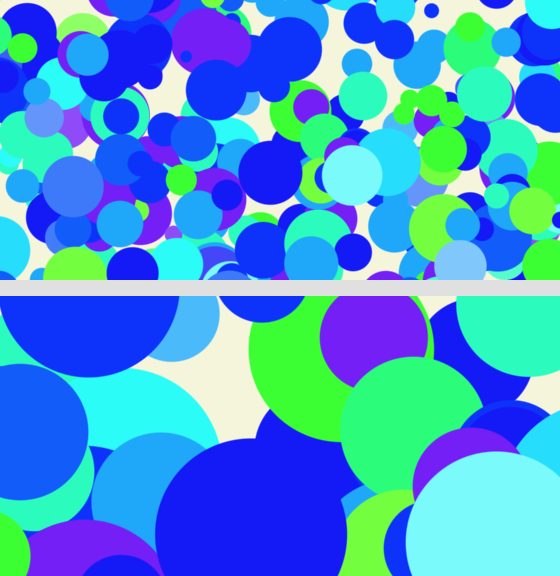
Top: the whole. Bottom: its middle third, enlarged.
A WebGL 2 fragment shader for this pattern:

```glsl
#version 300 es
precision highp float;
// Crowded, overlapping flat discs in blues, greens and aquas on a cream ground.

uniform vec2 u_resolution;
out vec4 outColor;

// Layout, in units of the canvas height
const int DISC_COUNT = 255;
const float MARGIN = 0.1;
const float RADIUS_MIN = 0.042;
const float RADIUS_MAX = 0.125;
const float SMALL_CHANCE = 0.08;
const float SMALL_SCALE = 0.4;

// Cumulative colour family shares
const float BLUE_END = 0.465;
const float SKY_END = 0.69;
const float GREEN_END = 0.83;
const float AQUA_END = 0.925;

// Purple is commoner in the lower layers
const float PURPLE_BOTTOM = 0.34;
const float PURPLE_TOP = 0.1;
const float TINT_CHANCE = 0.1;
const float TINT_AMOUNT = 0.2;
const float GOLDEN_STEP = 0.618034;

const vec3 CREAM = vec3(0.96, 0.96, 0.86);
const vec3 COBALT = vec3(0.05, 0.20, 0.98);
const vec3 ULTRAMARINE = vec3(0.08, 0.10, 0.96);
const vec3 PURPLE = vec3(0.45, 0.12, 0.96);
const vec3 AZURE = vec3(0.12, 0.66, 0.98);
const vec3 ROYAL = vec3(0.07, 0.36, 0.98);
const vec3 CORNFLOWER = vec3(0.24, 0.48, 0.98);
const vec3 GREEN = vec3(0.23, 1.00, 0.20);
const vec3 LIME = vec3(0.45, 1.00, 0.25);
const vec3 SPRING = vec3(0.17, 0.99, 0.48);
const vec3 AQUA = vec3(0.17, 0.99, 0.74);
const vec3 CYAN = vec3(0.17, 0.99, 0.97);
const vec3 TURQUOISE = vec3(0.15, 0.87, 0.99);
const vec3 PALE_CYAN = vec3(0.48, 0.98, 0.98);
const vec3 PALE_BLUE = vec3(0.50, 0.78, 0.99);

float hash(float index, float salt) {
    return fract(sin(index * 12.9898 + salt * 78.233) * 43758.5453);
}

// Pick a family, then one shade inside it
vec3 discColor(float family, float shade, float layer) {
    if (family < BLUE_END) {
        float purpleChance = mix(PURPLE_BOTTOM, PURPLE_TOP, layer);
        if (shade < purpleChance) return PURPLE;
        return shade < 0.6 ? COBALT : ULTRAMARINE;
    }
    if (family < SKY_END) {
        return shade < 0.58 ? AZURE : shade < 0.84 ? ROYAL : CORNFLOWER;
    }
    if (family < GREEN_END) {
        return shade < 0.53 ? GREEN : shade < 0.72 ? LIME : SPRING;
    }
    if (family < AQUA_END) return AQUA;
    return shade < 0.35 ? CYAN : shade < 0.6 ? TURQUOISE
         : shade < 0.82 ? PALE_CYAN : PALE_BLUE;
}

float discRadius(float index) {
    float radius = mix(RADIUS_MIN, RADIUS_MAX, hash(index, 3.0));
    return hash(index, 4.0) < SMALL_CHANCE ? radius * SMALL_SCALE : radius;
}

void main() {
    vec2 point = gl_FragCoord.xy / u_resolution.y;
    vec2 canvas = vec2(u_resolution.x / u_resolution.y, 1.0);
    float pixel = 1.0 / u_resolution.y;
    vec3 color = CREAM;

    // Paint the discs from bottom to top
    for (int i = 0; i < DISC_COUNT; i++) {
        float index = float(i) + 1.0;
        vec2 spot = vec2(hash(index, 1.0), hash(index, 2.0));
        vec2 center = mix(vec2(-MARGIN), canvas + MARGIN, spot);
        float edge = length(point - center) - discRadius(index);
        if (edge > pixel) continue;

        float layer = index / float(DISC_COUNT);
        float family = fract(index * GOLDEN_STEP);
        vec3 fill = discColor(family, hash(index, 5.0), layer);
        if (hash(index, 6.0) < TINT_CHANCE) {
            fill = mix(fill, vec3(1.0), TINT_AMOUNT);
        }
        float coverage = 1.0 - smoothstep(-pixel, pixel, edge);
        color = mix(color, fill, coverage);
    }

    outColor = vec4(color, 1.0);
}
```
